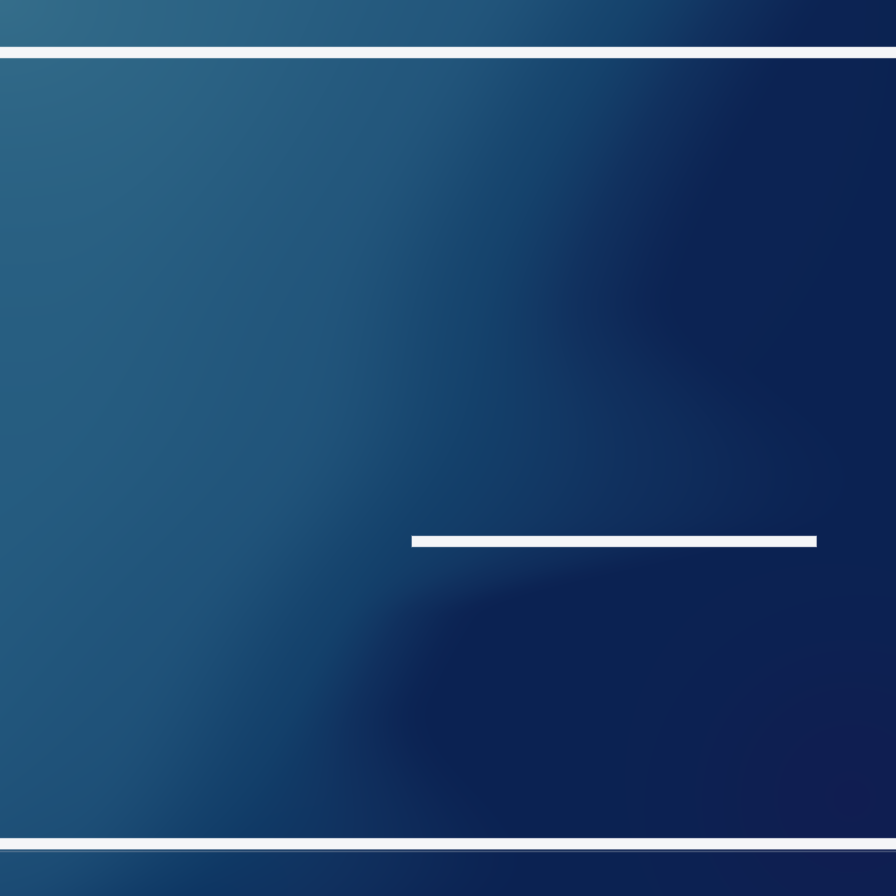
Write a three.js fragment shader that draws this background.

```glsl
// Soft teal-to-navy gradient with a curved boundary, crossed by three thin white bars.
varying vec2 vUv;

// Coverage of an axis-aligned bar with softened edges.
float bar(vec2 p, vec2 center, vec2 halfSize) {
  vec2 q = abs(p - center) - halfSize;
  return 1.0 - smoothstep(-0.001, 0.001, max(q.x, q.y));
}

// Bell-shaped falloff around zero.
float bell(float x, float width) {
  return exp(-x * x / (width * width));
}

// Horizontal place of the mid-blue boundary at height y.
float boundary(float y) {
  return 0.25 + 0.40 * y + 0.07 * pow(y, 4.0)
       + 0.06 * bell(y - 0.5, 0.15) - 0.05 * exp(-y / 0.05);
}

// Distance from the boundary to full navy; widest along the middle ridge.
float navyReach(float y) {
  float ridge = smoothstep(0.31, 0.43, y) * (1.0 - smoothstep(0.43, 0.68, y));
  return 0.14 + 0.07 * smoothstep(0.4, 0.7, y) + 0.32 * ridge
       + 0.22 * (1.0 - smoothstep(0.0, 0.22, y));
}

vec3 background(vec2 p) {
  vec3 teal = vec3(0.142, 0.355, 0.498);
  vec3 steel = vec3(0.122, 0.322, 0.475);
  vec3 midBlue = vec3(0.075, 0.252, 0.418);
  vec3 deepBlue = vec3(0.064, 0.195, 0.375);
  vec3 navy = vec3(0.043, 0.133, 0.322);

  float d = p.x - boundary(p.y);
  float t = d / navyReach(p.y);

  // Colour steps from the left side to the right
  vec3 color = mix(teal, steel, smoothstep(-0.5, -0.13, d));
  color = mix(color, midBlue, smoothstep(-0.2, 0.02, d));
  color = mix(color, deepBlue, smoothstep(-0.1, 0.5, t));
  color = mix(color, navy, smoothstep(0.25, 1.05, t));

  // Pale upper-left corner, dimmer lower edge, violet lower right
  color += vec3(0.065, 0.075, 0.045) * exp(-3.5 * length((p - vec2(0.0, 1.0)) * vec2(1.0, 1.3)));
  color -= vec3(0.02, 0.035, 0.025) * exp(-p.y / 0.12) * (1.0 - smoothstep(0.0, 0.5, t));
  color += vec3(0.018, -0.018, -0.006) * bell(length(p - vec2(0.95, 0.11)), 0.16);
  return color;
}

void main() {
  vec3 color = background(vUv);

  // Faint hairline under the lower bar
  color = mix(color, vec3(0.58, 0.62, 0.68), 0.4 * bar(vUv, vec2(0.5, 0.0497), vec2(0.6, 0.0008)));

  // White bars: upper, lower and short
  float bars = bar(vUv, vec2(0.5, 0.9414), vec2(0.6, 0.0063));
  bars = max(bars, bar(vUv, vec2(0.5, 0.0583), vec2(0.6, 0.0063)));
  bars = max(bars, bar(vUv, vec2(0.6855, 0.3957), vec2(0.226, 0.0062)));
  color = mix(color, vec3(0.962, 0.963, 0.972), bars);

  gl_FragColor = vec4(color, 1.0);
}
```
